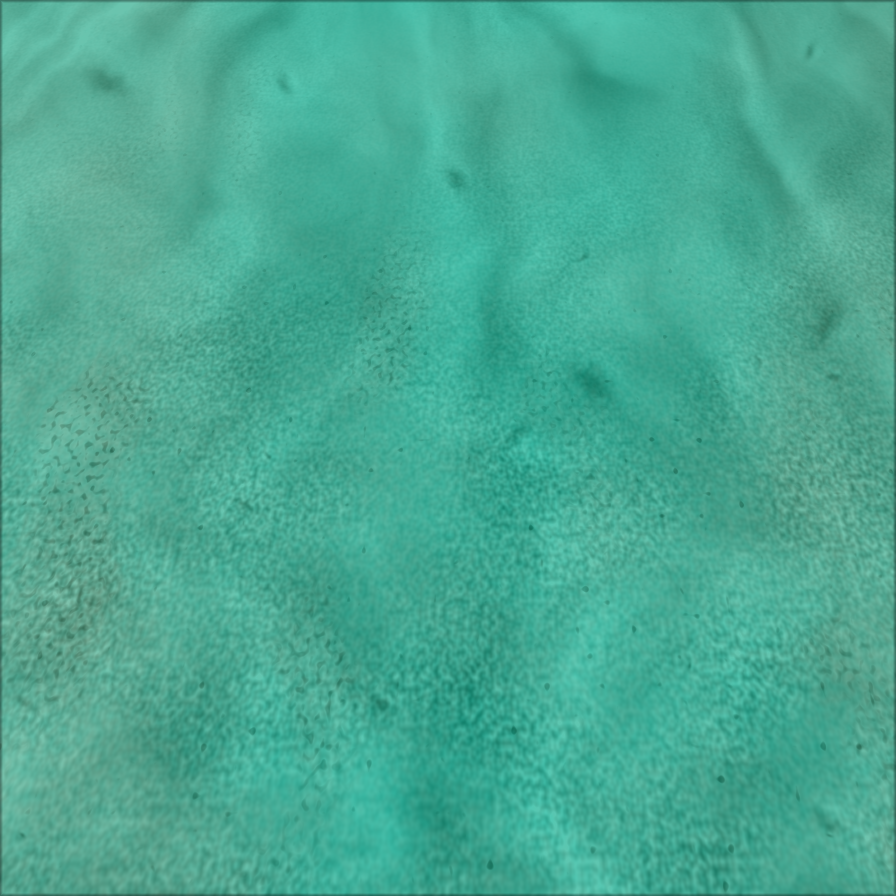
Write a WebGL 2 fragment shader that draws this texture.

```glsl
#version 300 es
precision highp float;
// Rippled sandy seabed seen through shallow green water, ridges fanning out from the top.

uniform vec2 u_resolution;
out vec4 fragColor;

vec2 hash2(vec2 p) {
    vec3 q = fract(p.xyx * vec3(0.1031, 0.1030, 0.0973));
    q += dot(q, q.yzx + 33.33);
    return fract((q.xx + q.yz) * q.zy);
}

float gradientDot(vec2 cell, vec2 offset) {
    float angle = 6.2832 * hash2(cell + 71.0).x;
    return dot(vec2(cos(angle), sin(angle)), offset);
}

float noise(vec2 p) {
    vec2 i = floor(p), f = fract(p);
    vec2 u = f * f * f * (f * (f * 6.0 - 15.0) + 10.0);
    vec2 e = vec2(0.0, 1.0);
    return mix(mix(gradientDot(i, f), gradientDot(i + e.yx, f - e.yx), u.x),
               mix(gradientDot(i + e.xy, f - e.xy), gradientDot(i + 1.0, f - 1.0), u.x), u.y);
}

float fbm(vec2 p) {
    float sum = 0.0, amplitude = 1.0;
    for (int i = 0; i < 4; i++) {
        sum += amplitude * noise(p);
        p = mat2(1.6, 1.2, -1.2, 1.6) * p + 17.3;
        amplitude *= 0.5;
    }
    return sum;
}

// Small hollows: a dark tilted core with a pale rim on one side
float hollows(vec2 uv) {
    float shade = 0.0;
    for (int i = 0; i < 18; i++) {
        float k = float(i);
        vec2 centre = hash2(vec2(k * 7.0 + 3.0, 19.0));
        vec2 rnd = hash2(vec2(k * 5.0, 43.0));
        float size = mix(0.004, 0.024, rnd.x * rnd.x) * (0.6 + 0.6 * centre.y);
        float tilt = (rnd.y - 0.5) * 2.4;
        vec2 d = mat2(cos(tilt), sin(tilt), -sin(tilt), cos(tilt)) * (uv - centre);
        d += 0.5 * size * noise(uv * 60.0 + k);
        d /= size * vec2(0.65, 1.3);
        shade -= 0.6 * exp(-dot(d, d));
        d.x -= 1.7;
        shade += 0.16 * exp(-dot(d, d));
    }
    return shade;
}

void main() {
    vec2 uv = gl_FragCoord.xy / u_resolution;
    float nearness = 1.0 - uv.y;

    // Fan of ridges, warped and broken up along their length
    vec2 warped = uv + 0.09 * vec2(fbm(uv * 3.5), fbm(uv * 3.5 + 31.0));
    float fan = (warped.x - 0.54) / (1.35 - warped.y);
    float phase = 21.0 * (fan + 0.03) + 0.9 * noise(uv * 2.5 + 5.0);
    float strength = 0.65 + 1.6 * noise(vec2(fan * 4.0, uv.y * 4.5) + 8.0);
    float ridge = -cos(phase) - 0.3 * sin(2.0 * phase);

    // Broad light and shade
    float tone = 0.62 + 0.17 * ridge * strength;
    tone += 0.30 * fbm(vec2(fan * 6.0, uv.y * 5.0) + 3.0);
    tone += 0.32 * fbm(warped * vec2(9.0, 10.0) + 50.0);
    tone += 0.20 * smoothstep(0.55, 1.0, uv.y);
    tone += 0.12 * smoothstep(0.45, 0.0, uv.x);
    tone -= 0.35 * smoothstep(0.45, 0.0, distance(uv, vec2(1.0)));
    tone += hollows(uv);

    // Sand grains, laid on a receding plane
    vec2 ground = vec2(uv.x - 0.54, 1.3) / (1.9 - uv.y);
    float grainFade = mix(0.2, 1.0, smoothstep(0.0, 0.65, nearness));
    float patchy = clamp(1.0 + 1.2 * fbm(uv * 6.0 + 12.0), 0.5, 1.7);
    float fine = noise(ground * 300.0 + 400.0);
    float coarse = noise(ground * 170.0 + 700.0);
    tone += grainFade * patchy * (0.46 * fine + 0.34 * coarse);

    // Debris gathered in streaks along the ridges
    float streak = smoothstep(0.1, 1.2, ridge + 1.6 * fbm(uv * 6.0 + 90.0));
    streak *= smoothstep(-0.2, 0.35, noise(uv * 4.0 + 23.0)) * grainFade;
    float debris = smoothstep(0.05, 0.5, noise(ground * 210.0 + 900.0) + 0.25 * fine);
    tone -= 0.75 * debris * streak;
    tone -= 0.6 * smoothstep(0.45, 0.6, noise(ground * 130.0 + 300.0)) * grainFade;

    // Water tint, warmer at the sides and over debris
    vec3 color = mix(vec3(0.175, 0.525, 0.44), vec3(0.325, 0.735, 0.65), clamp(tone, -0.6, 1.2));
    float warmth = 0.085 * smoothstep(0.12, 0.5, abs(uv.x - 0.56)) - 0.025;
    warmth += 0.045 * streak + 0.07 * fbm(uv * 4.0 + 60.0) + 0.06 * grainFade * coarse;
    color += warmth * vec3(1.0, -0.12, -0.15);

    // Thin dark edge
    vec2 border = min(uv, 1.0 - uv);
    color *= mix(0.65, 1.0, smoothstep(0.0, 0.004, min(border.x, border.y)));
    fragColor = vec4(color, 1.0);
}
```
